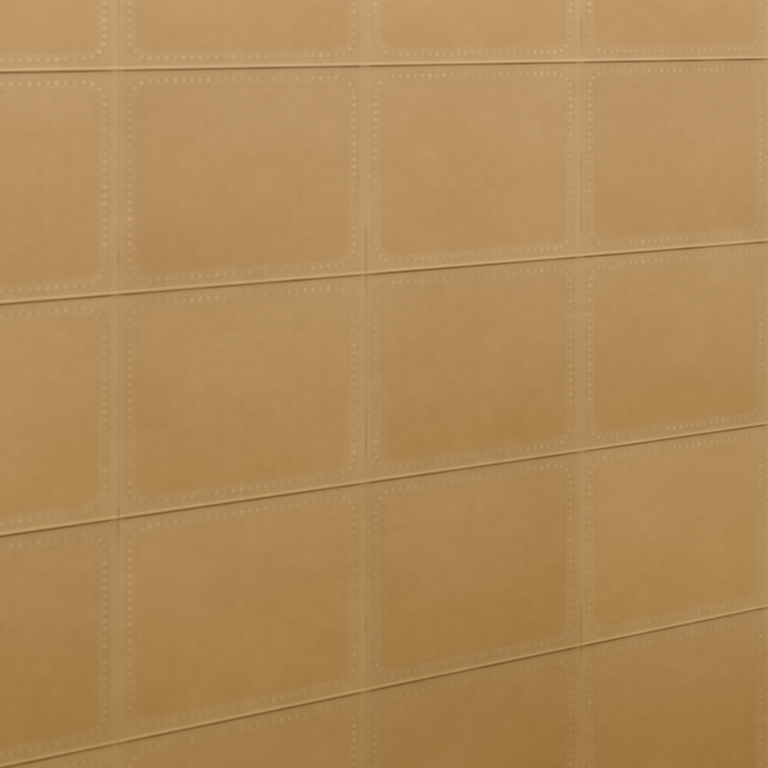
This pattern is drawn by a WebGL 1 fragment shader. Its source:

```glsl
precision highp float;
// Tan stitched wall panels seen at an angle, about four columns by five rows.
// A projective mapping gives tile coordinates; each tile is a rounded box
// ringed by raised dots, with creased seams, soft blotches and fine grain.

uniform vec2 u_resolution;

float hash(vec2 p) {
  return fract(sin(dot(p, vec2(127.1, 311.7))) * 43758.5453);
}

float noise(vec2 p) {
  vec2 i = floor(p), f = fract(p);
  f = f * f * (3.0 - 2.0 * f);
  return mix(mix(hash(i), hash(i + vec2(1.0, 0.0)), f.x),
             mix(hash(i + vec2(0.0, 1.0)), hash(i + 1.0), f.x), f.y);
}

// Soft line of the given half width around zero distance
float line(float d, float halfWidth, float blur) {
  return 1.0 - smoothstep(halfWidth - blur, halfWidth + blur, abs(d));
}

float roundedBox(vec2 p, vec2 halfSize, float radius) {
  vec2 q = abs(p) - halfSize + radius;
  return length(max(q, 0.0)) + min(max(q.x, q.y), 0.0) - radius;
}

// Length along one quarter of the outline, from mid side to mid top
float outlineLength(vec2 p, vec2 core, float radius) {
  vec2 q = abs(p) - core;
  if (q.x > 0.0 && q.y > 0.0) return core.y + radius * atan(q.y, q.x);
  if (q.x > q.y) return abs(p.y);
  return core.y + radius * 1.5708 - q.x;
}

void main() {
  vec2 uv = gl_FragCoord.xy / u_resolution;
  vec2 view = vec2(uv.x, 1.0 - uv.y);

  // Perspective: tiles shrink to the right, rows tilt upwards
  float depth = 1.0 - 0.212 * view.x;
  vec2 wall = vec2(2.785 * (view.x - 0.1523) / depth,
                   (view.y - 0.0938 + 0.0175 * view.x) / (0.302 * depth));
  vec2 tile = floor(wall);
  vec2 p = (fract(wall) - 0.5) * vec2(1.12, 1.0);
  float pixel = 1.0 / (u_resolution.y * 0.302 * depth);
  float blur = max(pixel, 0.006);

  // Warm light fading down the wall, with blotches and tile variation
  float blotch = noise(wall * 2.2) * 0.65 + noise(wall * 7.0 + 7.0) * 0.35 - 0.5;
  vec3 color = mix(vec3(0.748, 0.602, 0.420), vec3(0.650, 0.503, 0.298),
                   clamp(view.y * 1.05, 0.0, 1.0));
  color -= vec3(0.035, 0.042, 0.035) * smoothstep(0.7, 1.0, view.y) * view.x;
  color += vec3(0.020, 0.020, 0.016) * (hash(tile + 3.0) - 0.5);
  color += vec3(0.030, 0.032, 0.040) * blotch;

  // Paler greyish frame around a panel that turns yellower towards its foot
  vec2 halfSize = vec2(0.508, 0.448);
  float radius = 0.09;
  float edge = roundedBox(p, halfSize, radius);
  float frame = smoothstep(-0.055, -0.015, edge);
  color += frame * vec3(0.002, 0.007, 0.018);
  color -= (1.0 - frame) * vec3(0.014, 0.017, 0.030) * smoothstep(-0.45, 0.45, p.y);
  color -= 0.013 * line(edge + 0.032, 0.006, 0.010);
  color -= 0.008 * line(edge - 0.016, 0.005, 0.009);

  // Raised dots follow the rounded outline, unevenly worn
  vec2 core = halfSize - radius;
  float pitch = (core.x + core.y + radius * 1.5708) / 25.0;
  float along = outlineLength(p, core, radius) / pitch;
  vec2 dotPos = vec2(edge, (fract(along) - 0.5) * pitch);
  float wear = mix(0.2, 1.1, noise(wall * 6.0 + 21.0)) * mix(1.1, 0.7, view.y);
  wear *= 0.6 + 0.7 * hash(vec2(floor(along), dot(tile + step(0.0, p) * 0.3, vec2(3.0, 17.0))));
  color -= 0.014 * line(edge, 0.012, 0.009);
  color += 0.066 * wear * line(length(dotPos), 0.009, max(blur, 0.007));

  // Vertical joints: a soft ridge with a few worn dark patches
  float column = floor(wall.x + 0.5);
  float joint = (wall.x - column) * 1.12;
  float patches = smoothstep(0.72, 0.92, noise(vec2(column * 9.0, wall.y * 6.0)));
  color += 0.008 * line(joint, 0.022, 0.014);
  color -= (0.010 + 0.05 * patches) * line(joint - 0.006, 0.005, 0.007);

  // Horizontal seams: bright lip above a dark crease, fainter lower down
  float row = floor(wall.y + 0.5);
  float seam = wall.y - row;
  float strength = mix(1.0, 0.72, clamp(row / 3.0, 0.0, 1.0));
  strength *= 0.75 + 0.4 * noise(vec2(wall.x * 7.0, row * 5.0));
  strength *= 1.0 - 0.45 * line(joint, 0.025, 0.015);
  color += vec3(0.065, 0.062, 0.055) * line(seam + 0.010, 0.006, blur);
  color -= vec3(0.20, 0.19, 0.16) * strength * line(seam - 0.003, 0.005, blur);
  color -= 0.018 * line(seam - 0.014, 0.010, 0.010);

  // Fine grain
  color += 0.012 * (noise(uv * 220.0) - 0.5) + 0.012 * (noise(uv * 80.0) - 0.5);

  gl_FragColor = vec4(clamp(color, 0.0, 1.0), 1.0);
}
```
